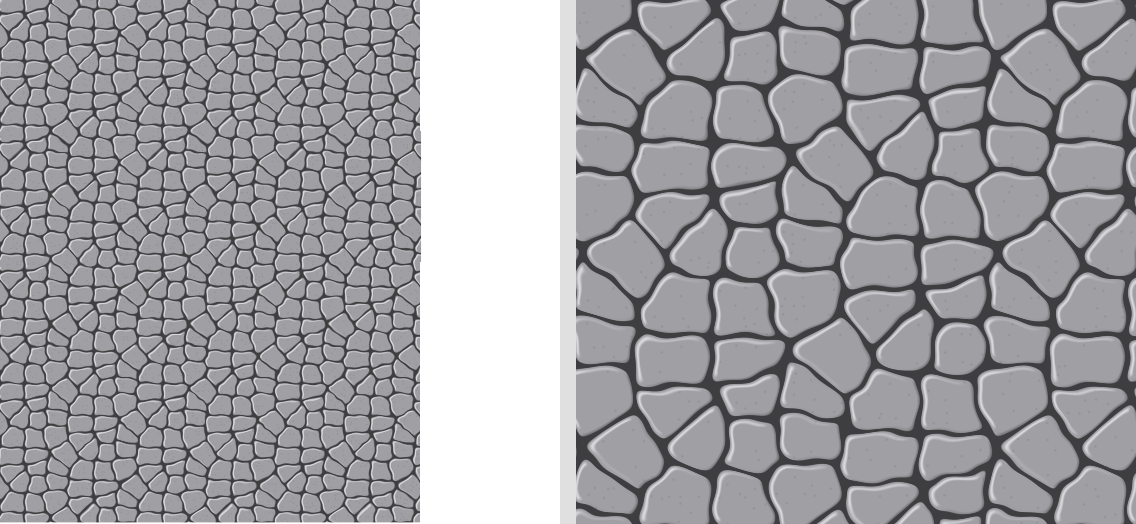
Left, the full canvas; right, a detail of the centre.
This texture is drawn by a Shadertoy shader. Its source:

```glsl
// Grey crazy-paving stones in dark grout, with a blank white strip on the right.
// A repeating jittered Voronoi pattern gives the stones; a smooth minimum of the
// distances to their borders rounds the corners, and its slope lights the rims.

const vec3 STONE   = vec3(0.628, 0.622, 0.640);
const vec3 GROUT   = vec3(0.245, 0.245, 0.250);
const vec3 RIM     = vec3(0.850, 0.848, 0.860);
const vec3 SHADE   = vec3(0.470, 0.468, 0.480);
const vec3 SPECK   = vec3(0.550, 0.545, 0.560);
const vec3 BLANK   = vec3(1.0);

const vec2  CELL        = vec2(0.0440, 0.0308); // mean stone pitch, canvas heights
const vec2  REPEAT      = vec2(6.0, 2.0);       // cells before the layout repeats
const float BRICK_SHIFT = 3.0;                  // sideways shift of each repeat
const float JITTER      = 0.80;
const float ROUNDING    = 0.0019;
const float GROUT_HALF  = 0.0014;
const float RIM_INSET   = 0.0019;
const float RIM_WIDTH   = 0.0013;
const float SPECK_PITCH = 0.0060;
const float PAVED_WIDTH = 0.750;                // share of the canvas width
const float PAVED_BASE  = 0.003;
const vec2  LIGHT       = vec2(-0.90, 0.44);

float hash(vec2 p) {
    return fract(sin(dot(p, vec2(127.1, 311.7))) * 43758.5453);
}

// Stone centre of a cell; the layout repeats in shifted bands.
vec2 stoneCentre(vec2 cell) {
    float band = floor(cell.y / REPEAT.y);
    vec2 key = vec2(mod(cell.x + BRICK_SHIFT * band, REPEAT.x),
                    cell.y - REPEAT.y * band);
    vec2 offset = vec2(hash(key + 3.7), hash(key + 19.3)) - 0.5;
    return (cell + 0.5 + JITTER * offset) * CELL;
}

// Returns the rounded border distance (x) and the outward direction (yz).
vec3 stoneBorder(vec2 p) {
    vec2 home = floor(p / CELL);
    vec2 nearestCell = home;
    vec2 nearest = vec2(0.0);
    float best = 1e5;
    for (int y = -2; y <= 2; y++)
    for (int x = -1; x <= 1; x++) {
        vec2 cell = home + vec2(x, y);
        vec2 toCentre = stoneCentre(cell) - p;
        float d = dot(toCentre, toCentre);
        if (d < best) {
            best = d;
            nearest = toCentre;
            nearestCell = cell;
        }
    }

    float total = 0.0;
    vec2 outward = vec2(0.0);
    for (int y = -2; y <= 2; y++)
    for (int x = -2; x <= 2; x++) {
        if (x == 0 && y == 0) continue;
        vec2 other = stoneCentre(nearestCell + vec2(x, y)) - p;
        vec2 dir = normalize(other - nearest);
        float weight = exp(-dot(0.5 * (other + nearest), dir) / ROUNDING);
        total += weight;
        outward += weight * dir;
    }
    total = max(total, 1e-20);
    return vec3(-ROUNDING * log(total), outward / total);
}

// Sparse faint pits in the stone faces.
float specks(vec2 p, float pixel) {
    vec2 cell = floor(p / SPECK_PITCH);
    vec2 centre = 0.2 + 0.6 * vec2(hash(cell + 5.1), hash(cell + 8.9));
    float d = length(p - (cell + centre) * SPECK_PITCH);
    float present = step(0.78, hash(cell + 41.3));
    return present * (1.0 - smoothstep(0.0003, 0.0006 + pixel, d));
}

vec3 paving(vec2 p, float pixel) {
    // Gentle wobble so that the stone sides are not straight
    vec2 wobble = 0.0011 * vec2(sin(p.y * 230.0 + 2.0 * sin(p.x * 95.0)),
                                sin(p.x * 190.0 + 2.0 * sin(p.y * 120.0)));
    vec3 border = stoneBorder(p + wobble);
    float width = GROUT_HALF * (1.0 + 0.35 * sin(p.x * 140.0) * sin(p.y * 170.0));
    float inside = border.x - width;
    float facing = dot(border.yz, LIGHT);

    // Stone face, then lit and shaded rims, then grout
    vec3 color = mix(STONE, SPECK, 0.55 * specks(p, pixel));
    float rim = 1.0 - smoothstep(0.0, RIM_WIDTH + 0.5 * pixel, abs(inside - RIM_INSET));
    color = mix(color, RIM, rim * smoothstep(0.0, 0.75, facing));
    float shade = 1.0 - smoothstep(0.0, RIM_INSET, inside);
    color = mix(color, SHADE, shade * smoothstep(0.1, 0.8, -facing));
    return mix(GROUT, color, smoothstep(-0.6 * pixel, 0.6 * pixel, inside));
}

void mainImage(out vec4 fragColor, in vec2 fragCoord) {
    vec2 uv = fragCoord / iResolution.xy;
    vec2 p = fragCoord / iResolution.y;
    float pixel = 1.0 / iResolution.y;

    // Paved sheet: one band reaches slightly further to the right
    float reach = PAVED_WIDTH + 0.002 * step(0.5, uv.y) * step(uv.y, 0.75);
    float edge = min((reach - uv.x) * iResolution.x / iResolution.y, uv.y - PAVED_BASE);
    float paved = smoothstep(-0.5 * pixel, 0.5 * pixel, edge);

    fragColor = vec4(mix(BLANK, paving(p, pixel), paved), 1.0);
}
```
